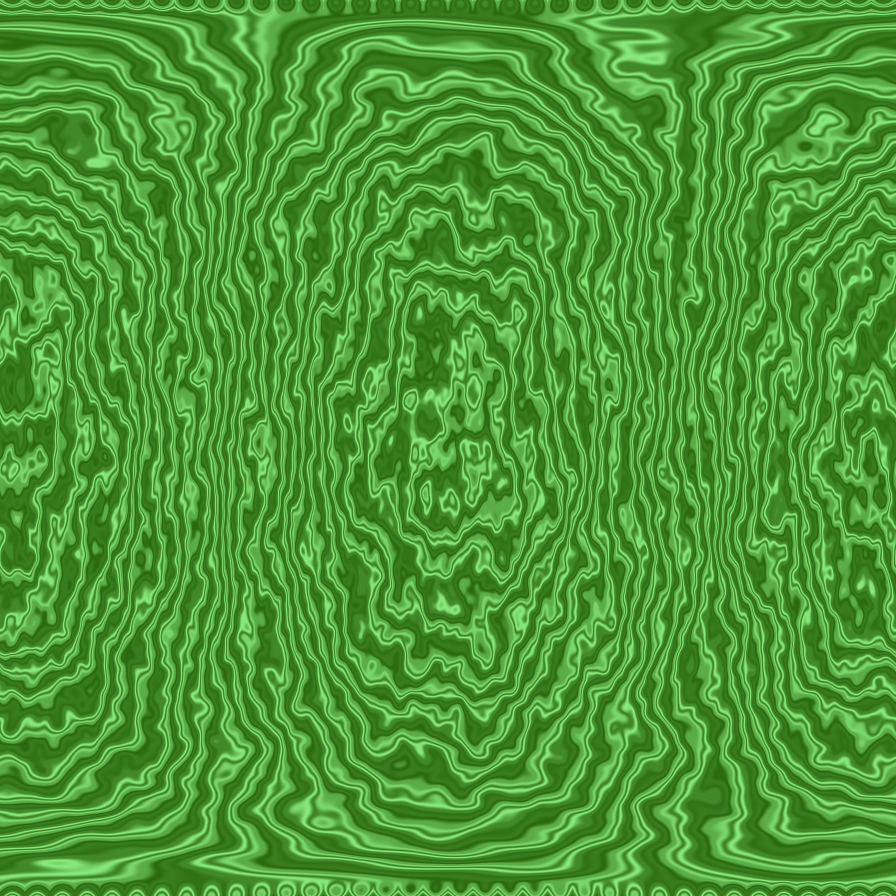
This texture is drawn by a Shadertoy shader. Its source:

```glsl
const float PI = 3.14159265;
const float TAU = 6.2831853;
const float BANDS = 12.0;           // vein groups per unit of sphere radius
const float COARSE_LINES = 3.0;     // line counts layered inside each group
const float FINE_LINES = 5.0;
const int OCTAVES = 4;
const float NOISE_SCALE = 8.5;
const float NOISE_AMOUNT = 0.036;
const float NOISE_GAIN = 0.57;
const float WARP = 0.35;
const float SCALLOPS = 36.0;        // repeats along each pole edge
const float SCALLOP_SIZE = 0.02;
const float SCALLOP_HEIGHT = 0.06;
const vec3 DARK_GREEN = vec3(0.14, 0.38, 0.03);
const vec3 LIGHT_GREEN = vec3(0.58, 0.98, 0.54);

// Orthonormal turn that keeps the sine layers from lining up
const mat3 TURN = mat3( 0.00,  0.80,  0.60,
                       -0.80,  0.36, -0.48,
                       -0.60, -0.48,  0.64);

vec3 sphereDirection(vec2 uv) {
    float longitude = (uv.x - 0.508) * TAU;
    float latitude = (uv.y - 0.5) * PI;
    return vec3(cos(latitude) * cos(longitude),
                sin(latitude),
                cos(latitude) * sin(longitude));
}

// Layered sines, each octave gently bent before it is added
float layeredSines(vec3 p) {
    float total = 0.0;
    float amplitude = 1.0;
    p = p * NOISE_SCALE + vec3(1.7, 4.1, 2.6);
    for (int i = 0; i < OCTAVES; i++) {
        p = TURN * p;
        vec3 bent = p + WARP * sin(p.zxy * 1.3 + float(i));
        total += amplitude * dot(sin(bent), cos(bent.yzx));
        amplitude *= NOISE_GAIN;
        p = p * 1.93 + 2.3;
    }
    return total;
}

// Small half-rounds along the two pole edges
float poleScallops(vec2 uv) {
    float across = (fract(uv.x * SCALLOPS) - 0.5) / SCALLOPS;
    float up = min(uv.y, 1.0 - uv.y);
    return 1.0 - smoothstep(0.0, SCALLOP_SIZE, length(vec2(across, up)));
}

// Cosine that fades out once it is too fine for the canvas
float smoothCosine(float angle) {
    return cos(angle) * (1.0 - smoothstep(2.5, 6.5, fwidth(angle)));
}

// Dark band, then mid-green ground crossed by thin bright lines
float veinTone(float phase) {
    float valley = 0.5 + 0.5 * cos(phase);
    float cluster = 1.0 - valley * valley;
    float ripple = 0.6 * smoothCosine(COARSE_LINES * phase)
                 + 0.5 * smoothCosine(FINE_LINES * phase + 0.8);
    return 0.37 - 0.25 * cos(phase) + (0.05 + 0.32 * cluster) * ripple;
}

void mainImage(out vec4 fragColor, in vec2 fragCoord) {
    vec2 uv = fragCoord / iResolution.xy;
    vec3 direction = sphereDirection(uv);

    // Planes cut through the sphere become ovals on the flat map
    float field = direction.x + NOISE_AMOUNT * layeredSines(direction);
    field += SCALLOP_HEIGHT * poleScallops(uv);

    float tone = clamp(veinTone(TAU * BANDS * field), 0.0, 1.0);
    fragColor = vec4(mix(DARK_GREEN, LIGHT_GREEN, tone), 1.0);
}
```
